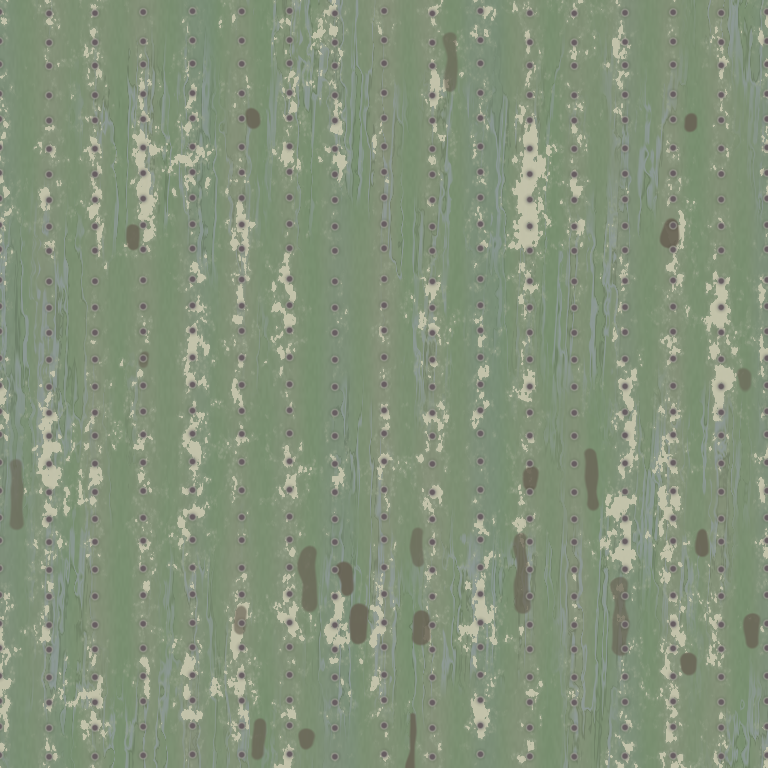
Write a WebGL 2 fragment shader that draws this texture.

```glsl
#version 300 es
precision highp float;
// Ribbed green painted metal with rivet columns, flaked paint, hairline cracks and brown stains.
uniform vec2 u_resolution;
out vec4 fragColor;

#define COLUMNS 16.0
#define ROWS 29.0
#define HEAD_RADIUS 0.0036
#define RIM_RADIUS 0.0053
#define FLAKE_LEVEL 1.37
#define CRACK_WIDTH 0.07
#define STAIN_CELLS vec2(14.0, 9.0)
#define STAIN_AMOUNT 0.5
#define TAU 6.2831853

const vec3 GROOVE = vec3(0.475, 0.560, 0.440);
const vec3 CREST = vec3(0.530, 0.567, 0.478);
const vec3 TEAL = vec3(0.475, 0.555, 0.480);
const vec3 CHALK = vec3(0.600, 0.640, 0.550);
const vec3 CREAM = vec3(0.780, 0.775, 0.680);
const vec3 CRACK = vec3(0.570, 0.610, 0.620);
const vec3 STAIN = vec3(0.410, 0.390, 0.335);
const vec3 HEAD = vec3(0.405, 0.370, 0.380);
const vec3 RIM = vec3(0.610, 0.610, 0.570);

vec2 hash2(vec2 p) {
  vec3 q = fract(p.xyx * vec3(0.1031, 0.1030, 0.0973));
  q += dot(q, q.yzx + 33.33);
  return fract((q.xx + q.yz) * q.zy);
}

float valueNoise(vec2 p) {
  vec2 i = floor(p), f = fract(p);
  f = f * f * (3.0 - 2.0 * f);
  vec2 e = vec2(0.0, 1.0);
  return mix(mix(hash2(i).x, hash2(i + e.yx).x, f.x),
             mix(hash2(i + e.xy).x, hash2(i + e.yy).x, f.x), f.y);
}

float fbm(vec2 p) {
  float sum = 0.0, weight = 0.533;
  for (int i = 0; i < 4; i++) {
    sum += weight * valueNoise(p);
    p = mat2(1.6, 1.2, -1.2, 1.6) * p + 17.3;
    weight *= 0.5;
  }
  return sum;
}

// Distance to the nearest scattered point
float cellular(vec2 p) {
  vec2 i = floor(p);
  float nearest = 2.0;
  for (int y = -1; y <= 1; y++)
    for (int x = -1; x <= 1; x++) {
      vec2 cell = i + vec2(x, y);
      nearest = min(nearest, distance(p, cell + hash2(cell)));
    }
  return nearest;
}

// Soft upright drips, denser towards the lower right
float stains(vec2 p) {
  p.x += 0.007 * (valueNoise(p * vec2(30.0, 38.0)) - 0.5);
  float pinch = 0.6 + 0.7 * valueNoise(p * vec2(14.0, 42.0) + 5.0);
  vec2 home = floor(p * STAIN_CELLS);
  float cover = 0.0;
  for (int y = -1; y <= 1; y++)
    for (int x = -1; x <= 1; x++) {
      vec2 cell = home + vec2(x, y);
      vec2 place = hash2(cell + 41.0), size = hash2(cell + 87.0), odds = hash2(cell + 133.0);
      vec2 center = (cell + 0.2 + 0.6 * place) / STAIN_CELLS;
      float chance = 0.03 + STAIN_AMOUNT * (1.0 - center.y) * mix(0.35, 1.0, center.x);
      vec2 d = p - center;
      d.y -= clamp(d.y, -1.0, 1.0) * 0.0;
      d.y = max(abs(d.y) - mix(0.004, 0.045, size.x * size.x), 0.0);
      float edge = length(d) - mix(0.005, 0.011, size.y) * pinch;
      float opacity = mix(0.6, 0.95, odds.y) * step(odds.x, chance);
      cover = max(cover, opacity * smoothstep(0.002, -0.002, edge));
    }
  return cover;
}

void main() {
  vec2 p = gl_FragCoord.xy / u_resolution;
  float aa = 1.0 / min(u_resolution.x, u_resolution.y);
  float column = floor(p.x * COLUMNS + 0.5), row = floor(p.y * ROWS);
  float across = p.x * COLUMNS - column;
  vec2 columnSeed = hash2(vec2(mod(column, COLUMNS), 7.0));

  // Ribs with slow drifts of tint
  float crest = 0.5 + 0.5 * cos(TAU * across);
  float drift = sin(TAU * p.x * 5.0 + 0.6) + 0.7 * sin(TAU * p.x * 11.0 + 2.0)
              + 0.5 * sin(TAU * (p.x * 3.0 + 0.4 * p.y));
  float cloud = fbm(p * vec2(24.0, 5.0));
  vec3 color = mix(GROOVE, CREST, clamp(0.15 + 0.6 * crest + 0.8 * (cloud - 0.5), 0.0, 1.0));
  color = mix(color, TEAL, smoothstep(0.2, 1.8, drift) * 0.6);
  color += 0.02 * (valueNoise(p * vec2(400.0, 130.0)) - 0.5);

  // Hairline cracks, lit on one side
  vec2 crackPoint = p * vec2(75.0, 5.0) + 0.4 * valueNoise(p * vec2(90.0, 60.0));
  float level = fbm(crackPoint) - 0.5;
  float worn = smoothstep(0.42, 0.68, fbm(p * vec2(13.0, 5.0) + 60.0));
  color = mix(color, CRACK, 0.75 * worn * smoothstep(CRACK_WIDTH, 0.0, abs(level)));
  color *= 1.0 - 0.10 * worn * smoothstep(0.03, 0.0, abs(level - 0.07));

  // Chalky wear and bare flakes along the rivet columns
  float patches = fbm(p * vec2(19.0, 10.0) + 9.0);
  float grain = fbm(p * vec2(115.0, 72.0) + 30.0);
  float wear = grain + 0.85 * patches + 0.3 * exp(-14.0 * across * across)
             + 0.12 * (columnSeed.x - 0.5);
  float speckle = smoothstep(0.55, 0.15, cellular(p * vec2(210.0, 150.0)));
  float chalk = smoothstep(FLAKE_LEVEL - 0.28, FLAKE_LEVEL, wear);
  color = mix(color, CHALK, chalk * (0.25 + 0.55 * speckle));
  float flake = smoothstep(-0.02, 0.03, wear + 0.06 * speckle - 0.03 - FLAKE_LEVEL);
  color = mix(color, CREAM, 0.92 * flake);

  color = mix(color, STAIN, stains(p));

  // Rivets, nudged per row and per column
  vec2 nudge = vec2(0.005, 0.004) * (columnSeed - 0.5);
  nudge.y += 0.006 * (hash2(vec2(row, 3.0)).x - 0.5);
  float radius = distance(p, vec2(column / COLUMNS, (row + 0.5) / ROWS) + nudge);
  color *= 1.0 - 0.07 * smoothstep(0.010, 0.005, radius);
  color = mix(color, RIM, 0.8 * smoothstep(aa, -aa, radius - RIM_RADIUS));
  color = mix(color, HEAD, smoothstep(aa, -aa, radius - HEAD_RADIUS));
  fragColor = vec4(color, 1.0);
}
```
